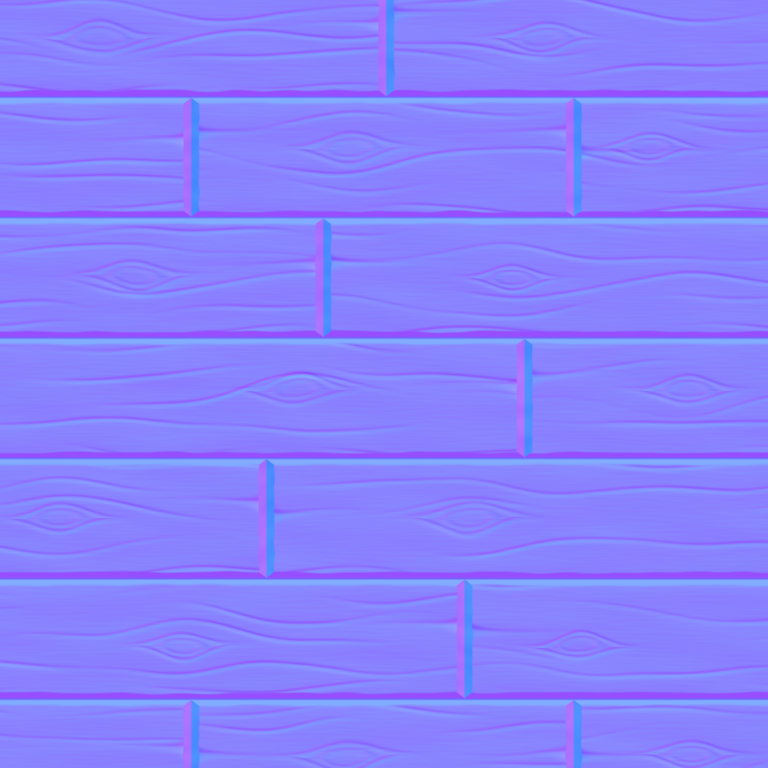
This texture map is drawn by a Shadertoy shader. Its source:

```glsl
// Tangent-space normal map of staggered wooden planks with bevelled edges.
// Grain grooves form a height field that flows around knots; its slope tilts
// the flat normal colour, and seams and butt joints are laid over it.

const float ROW_H = 0.1568;

// Per row: first joint, second joint (9 = none), two knot centres.
const vec4 BOARDS[7] = vec4[7](
    vec4(0.503, 9.0, 0.707, 0.130),
    vec4(0.249, 0.747, 0.456, 0.846),
    vec4(0.421, 9.0, 0.176, 0.667),
    vec4(0.683, 9.0, 0.387, 0.896),
    vec4(0.347, 9.0, 0.078, 0.612),
    vec4(0.605, 9.0, 0.238, 0.755),
    vec4(0.249, 0.747, 0.450, 0.900));

float hash(float n) { return fract(sin(n * 12.9898 + 4.1) * 43758.5); }

vec2 gradient(vec2 cell) {
    float a = 6.2832 * hash(cell.x + 57.3 * cell.y);
    return vec2(cos(a), sin(a));
}

float noise(vec2 p) {
    vec2 i = floor(p), f = p - i;
    vec2 u = f * f * f * (f * (f * 6.0 - 15.0) + 10.0);
    vec2 e = vec2(1.0, 0.0);
    float a = dot(gradient(i), f);
    float b = dot(gradient(i + e), f - e);
    float c = dot(gradient(i + e.yx), f - e.yx);
    float d = dot(gradient(i + 1.0), f - 1.0);
    return mix(mix(a, b, u.x), mix(c, d, u.x), u.y);
}

// Groove with a steep upper wall and a softer lower one.
float groove(float d, float width) {
    float w = d < 0.0 ? width : width * 1.6;
    return -width * exp(-d * d / (w * w));
}

// Height of the wood; p.y runs downward from the top of the row.
float woodHeight(vec2 p, float row, vec4 board) {
    float seed = row * 3.0 + step(board.x, p.x) + step(board.y, p.x);
    float knotY = ROW_H * mix(0.42, 0.58, hash(row + 20.0));
    float h = 0.0, bulge = 0.0;

    // Knots: a tapering almond around a small oval
    for (int k = 0; k < 2; k++) {
        float size = 0.75 + 0.45 * hash(row * 2.0 + float(k) + 40.0);
        vec2 q = vec2(fract(p.x - board[2 + k] + 0.5) - 0.5, p.y - knotY);
        q.y += 0.006 * noise(vec2(p.x * 14.0, row + 0.4));
        bulge += exp(-q.x * q.x / 0.012);
        q /= size;
        float almond = abs(q.y) - 0.018 * exp(-q.x * q.x / 0.0018);
        float fade = exp(-pow(q.x / 0.075, 4.0));
        h += 0.15 * fade * groove(almond * sign(q.y), 0.0026);
        float oval = (length(q / vec2(0.028, 0.010)) - 1.0) * 0.010;
        h += 0.11 * groove(oval * sign(q.y), 0.0022);
    }

    // Long grain lines, pushed apart by the knots
    for (int i = 0; i < 5; i++) {
        float id = seed * 5.0 + float(i);
        float base = ROW_H * (float(i) + 0.25 + 0.5 * hash(id)) / 5.0 - knotY;
        base += 0.026 * noise(vec2(p.x * 5.0, id * 1.37 + 0.3));
        float side = i < 2 || (i == 2 && hash(seed + 9.0) < 0.5) ? -1.0 : 1.0;
        float away = base * side;
        float spread = 0.5 * (away + sqrt(away * away + 0.0026 * bulge));
        float y = knotY + side * mix(away, spread, min(bulge, 1.0));
        float strength = smoothstep(-0.22, 0.3, noise(vec2(p.x * 4.0 + 3.0, id * 2.71)));
        h += 0.19 * strength * groove(p.y - y, 0.0024);
    }

    // Splits that flare open at the joints
    float fromJoint = min(abs(p.x - board.x), abs(p.x - board.y));
    float splitY = ROW_H * (0.28 + 0.2 * hash(seed + 70.0))
                 + 0.007 * noise(vec2(p.x * 9.0, seed + 0.5));
    h += 0.24 * exp(-fromJoint / 0.06)
       * groove(p.y - splitY, 0.0025 + 0.007 * exp(-fromJoint / 0.012));

    // Fine fibres and broad unevenness
    h += 0.00005 * noise(p * vec2(24.0, 260.0) + seed * 7.0);
    return h + 0.0006 * noise(p * vec2(7.0, 26.0) + seed * 3.0);
}

void mainImage(out vec4 fragColor, in vec2 fragCoord) {
    vec2 uv = fragCoord / iResolution.xy;
    float px = 1.0 / iResolution.y;

    // Row index and position inside it
    float r = (0.8737 - uv.y) / ROW_H + 1.0;
    float row = clamp(floor(r), 0.0, 6.0);
    vec4 board = BOARDS[int(row)];
    vec2 p = vec2(uv.x, (r - row) * ROW_H);
    float below = ROW_H - p.y;
    float edge = min(p.y, below);

    // Grain slope as a tilt of red (right) and green (up)
    vec2 e = vec2(0.0009, 0.0);
    vec2 slope = vec2(woodHeight(p - e, row, board) - woodHeight(p + e, row, board),
                      woodHeight(p + e.yx, row, board) - woodHeight(p - e.yx, row, board)) / (2.0 * e.x);
    vec2 tilt = vec2(0.538, 0.51) + clamp(slope * vec2(1.0, 0.85) + vec2(-0.14, 0.0) * slope.y, -0.2, 0.2);
    tilt.y += 0.05 * exp(-p.y / 0.012) - 0.04 * exp(-below / 0.006);

    // Bevels along the row: lit upper edge, shaded lower edge
    float ragged = 0.0022 * noise(vec2(p.x * 22.0, row + 0.5));
    float lit = 1.0 - smoothstep(0.006, 0.011, p.y + ragged);
    float shaded = 1.0 - smoothstep(0.0065, 0.0095, below + 1.4 * ragged);
    tilt = mix(tilt, vec2(0.505, 0.675), lit);
    tilt = mix(tilt, vec2(0.59, 0.305), shaded);
    tilt = mix(tilt, vec2(0.43, 0.40), 0.8 * (1.0 - smoothstep(0.0, 0.0025, edge)));

    // Butt joints: two mitred faces
    float dx = abs(p.x - board.x) < abs(p.x - board.y) ? p.x - board.x : p.x - board.y;
    float halfWidth = min(0.0102 + 0.002 * noise(vec2(p.y * 60.0, row)), 1.3 * (edge - 0.001));
    float face = smoothstep(-px, px, halfWidth - abs(dx));
    vec2 faceTilt = mix(vec2(0.665, 0.44), vec2(0.29, 0.555), smoothstep(-0.0015, 0.0015, dx));
    tilt = mix(tilt, faceTilt + 0.05 * noise(p * vec2(30.0, 50.0) + row), face);

    fragColor = vec4(tilt, 1.0, 1.0);
}
```
